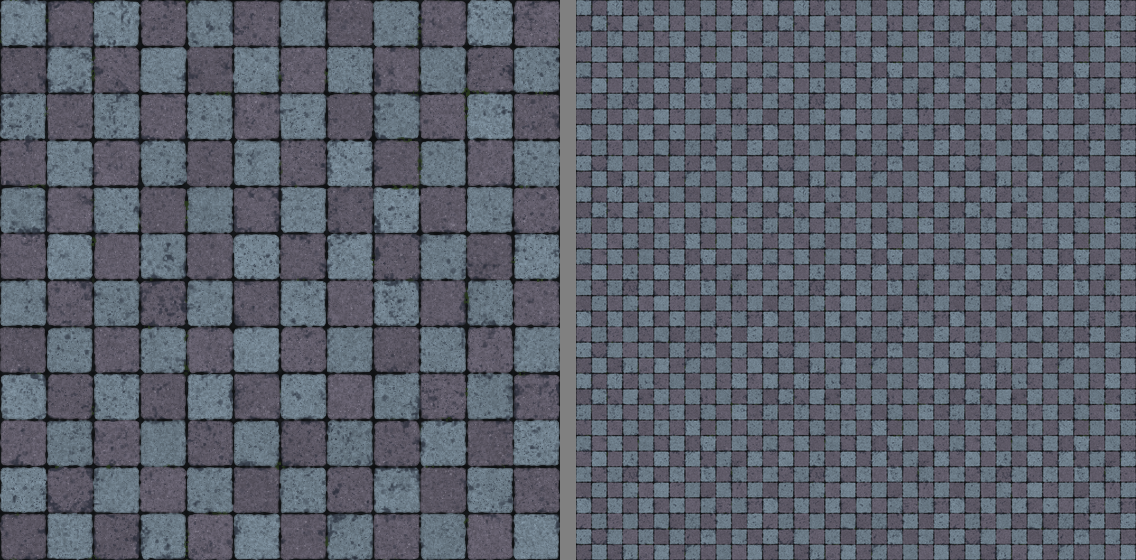
Left, the tile; right, the same tile 3 across and 3 down.
Give the GLSL for this texture, as a three.js fragment shader.

```glsl
#define STONES 12.0
#define HALF_SIZE 0.487
#define EDGE_WOBBLE 0.034
#define PIT_STRENGTH 0.68
#define STAIN_STRENGTH 0.70
#define GRAIN 0.36
#define BLUE_STONE vec3(0.430, 0.492, 0.540)
#define MAUVE_STONE vec3(0.374, 0.356, 0.408)
#define STAIN_COLOR vec3(0.140, 0.160, 0.210)
#define JOINT_COLOR vec3(0.068, 0.077, 0.085)
#define MOSS_COLOR vec3(0.17, 0.24, 0.11)

varying vec2 vUv;

float hash(vec2 p, float seed) {
  vec3 q = fract((p.xyx + seed * vec3(7.13, 3.71, 5.37)) * vec3(0.1031, 0.1030, 0.0973));
  q += dot(q, q.yzx + 33.33);
  return fract((q.x + q.y) * q.z);
}

// Value noise that wraps after n cells
float noise(vec2 uv, float n, float seed) {
  vec2 p = uv * n;
  vec2 i = floor(p);
  vec2 f = p - i;
  f = f * f * (3.0 - 2.0 * f);
  vec2 a = mod(i, n);
  vec2 b = mod(i + 1.0, n);
  return mix(mix(hash(a, seed), hash(vec2(b.x, a.y), seed), f.x),
             mix(hash(vec2(a.x, b.y), seed), hash(b, seed), f.x), f.y);
}

float fbm(vec2 uv, float n, float seed) {
  float sum = 0.0;
  float weight = 0.5;
  for (int k = 0; k < 4; k++) {
    sum += weight * noise(uv, n, seed + float(k));
    n *= 2.0;
    weight *= 0.6;
  }
  return sum / 1.088;
}

// Round spots with rough rims, at most one in each of n by n cells
float spots(vec2 uv, float n, float density, float seed) {
  vec2 warp = vec2(noise(uv, n * 4.0, seed + 5.0), noise(uv, n * 4.0, seed + 6.0)) - 0.5;
  vec2 p = uv * n + 0.2 * warp;
  vec2 base = floor(p);
  float cover = 0.0;
  for (int y = -1; y <= 1; y++) {
    for (int x = -1; x <= 1; x++) {
      vec2 cell = base + vec2(float(x), float(y));
      vec2 id = mod(cell, n);
      vec2 center = cell + 0.1 + 0.8 * vec2(hash(id, seed), hash(id, seed + 1.0));
      float size = hash(id, seed + 2.0);
      float radius = mix(0.16, 0.46, size * size * size);
      float present = step(hash(id, seed + 3.0), density);
      float disc = 1.0 - smoothstep(radius * 0.4, radius * 1.2, length(p - center));
      cover = max(cover, present * disc * mix(0.4, 1.0, hash(id, seed + 4.0)));
    }
  }
  return cover;
}

float roundedBox(vec2 p, float halfSize, float radius) {
  vec2 q = abs(p) - halfSize + radius;
  return length(max(q, 0.0)) + min(max(q.x, q.y), 0.0) - radius;
}

void main() {
  vec2 uv = vUv;
  vec2 grid = uv * STONES;
  vec2 id = mod(floor(grid), STONES);
  float blue = mod(id.x + id.y, 2.0);
  float dirt = pow(hash(id, 11.0), 4.0);

  // Worn stone outline
  vec2 shift = 0.014 * (vec2(hash(id, 12.0), hash(id, 13.0)) - 0.5);
  float corner = mix(0.07, 0.16, hash(id, 14.0) * hash(id, 15.0));
  float d = roundedBox(fract(grid) - 0.5 - shift, HALF_SIZE, corner);
  d += EDGE_WOBBLE * (noise(uv, 96.0, 20.0) - 0.5);
  d += 0.7 * EDGE_WOBBLE * (noise(uv, 216.0, 21.0) - 0.5);

  // Stone tone, mottling and grain
  vec3 color = mix(MAUVE_STONE, BLUE_STONE, blue);
  color *= 0.94 + 0.10 * hash(id, 16.0);
  color *= 0.94 + 0.12 * fbm(uv, 36.0, 30.0);
  float grain = 0.45 * noise(uv, 252.0, 40.0) + 0.55 * noise(uv, 500.0, 41.0) - 0.5;
  color *= 1.0 + GRAIN * grain;
  color += mix(0.11, 0.06, blue) * spots(uv, 168.0, 0.16, 50.0);

  // Grainy stains creep in from the edges, more on dirty stones
  float rim = smoothstep(-0.16, 0.0, d);
  float growth = fbm(uv, 40.0, 60.0) + 0.12 * rim + dirt * (0.07 + 0.12 * rim);
  growth += 0.30 * (noise(uv, 230.0, 70.0) - 0.5);
  float stain = smoothstep(0.68, 0.96, growth);
  color = mix(color, STAIN_COLOR, STAIN_STRENGTH * stain);

  // Large, small and tiny dark pits
  float pits = max(spots(uv, 72.0, 0.32, 80.0), 0.85 * spots(uv, 132.0, 0.28, 90.0));
  pits = max(pits, 0.7 * spots(uv, 216.0, 0.25, 120.0));
  pits *= mix(0.45, 1.0, hash(id, 17.0));
  color = mix(color, STAIN_COLOR, PIT_STRENGTH * pits);

  // Rounded rim and joints
  color *= 1.0 - 0.22 * smoothstep(-0.05, 0.0, d);
  vec3 joint = JOINT_COLOR * (0.7 + 0.6 * noise(uv, 192.0, 100.0));
  color = mix(color, joint, smoothstep(-0.016, 0.012, d));

  // Sparse moss along the joints
  float moss = smoothstep(0.78, 0.90, noise(uv, 30.0, 110.0));
  moss *= smoothstep(0.45, 0.70, noise(uv, 252.0, 111.0)) * smoothstep(-0.05, 0.0, d);
  color = mix(color, MOSS_COLOR, 0.8 * moss);

  gl_FragColor = vec4(color, 1.0);
}
```
